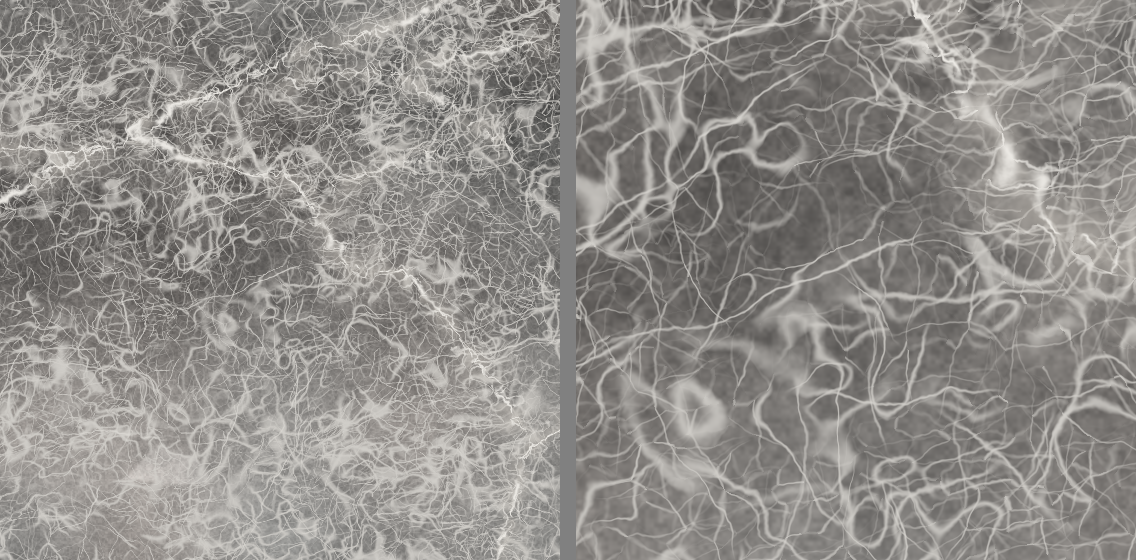
Left: the whole. Right: its middle third, enlarged.
This texture is drawn by a Shadertoy shader. Its source:

```glsl
// Polished grey marble: a cloudy base, darker towards the top, under a fine
// web of warped Voronoi cracks, wandering threads, long hairline fractures,
// and a few bold pale veins that follow jagged paths with lacy fringes.

float hash21(vec2 p) {
    p = fract(p * vec2(123.34, 456.21));
    p += dot(p, p + 45.32);
    return fract(p.x * p.y);
}

vec2 hash22(vec2 p) {
    return vec2(hash21(p), hash21(p + 71.7));
}

float noise(vec2 p) {
    vec2 i = floor(p), f = fract(p);
    f = f * f * (3.0 - 2.0 * f);
    return mix(mix(hash21(i), hash21(i + vec2(1, 0)), f.x),
               mix(hash21(i + vec2(0, 1)), hash21(i + vec2(1, 1)), f.x), f.y);
}

float fbm(vec2 p) {
    float sum = 0.0, amp = 0.5;
    for (int i = 0; i < 5; i++) {
        sum += amp * noise(p);
        p = mat2(1.6, 1.2, -1.2, 1.6) * p + 7.3;
        amp *= 0.5;
    }
    return sum;
}

vec2 fbm2(vec2 p) {
    return vec2(fbm(p), fbm(p + 31.4)) - 0.48;
}

// Soft-edged line of half width w at distance d
float line(float d, float w) {
    return 1.0 - smoothstep(0.0, w + 0.5 / iResolution.y, d);
}

// x: distance to the nearest Voronoi border, y: random value of that border
vec2 cellEdge(vec2 p) {
    vec2 cell = floor(p), f = fract(p), a = vec2(8), b = vec2(9), idA, idB;
    for (int y = -1; y <= 1; y++)
    for (int x = -1; x <= 1; x++) {
        vec2 g = vec2(x, y);
        vec2 r = g + hash22(cell + g) - f;
        if (dot(r, r) < dot(a, a)) { b = a; idB = idA; a = r; idA = cell + g; }
        else if (dot(r, r) < dot(b, b)) { b = r; idB = cell + g; }
    }
    return vec2(dot(0.5 * (a + b), normalize(b - a)), hash21(idA + idB + 0.37));
}

// x: distance to the segment, y: position along it
vec2 segment(vec2 p, vec2 a, vec2 b) {
    float h = clamp(dot(p - a, b - a) / dot(b - a, b - a), 0.0, 1.0);
    return vec2(length(p - mix(a, b, h)), h);
}

// Layers of cracks and threads, coarse to fine, fading in and out in patches
float crackWeb(vec2 p) {
    float clear = 1.0, scale = 7.0;
    for (int i = 0; i < 7; i++) {
        float k = float(i);
        vec2 q = mat2(cos(k), sin(k), -sin(k), cos(k)) * p + 3.7 * k;
        vec2 edge = cellEdge(q * scale * vec2(0.65, 1.3));
        float patchy = smoothstep(0.32, 0.65, noise(q * 5.0 + k) * 0.5 + noise(q * 23.0) * 0.5);
        clear *= 1.0 - 0.85 * line(edge.x / scale, 0.0011) * edge.y * patchy;
        float thread = abs(noise(q * scale * vec2(0.5, 1.0) + 5.0) - 0.5) / scale;
        clear *= 1.0 - 0.8 * line(thread, 0.0011) * smoothstep(0.4, 0.75, noise(q * 14.0 + 2.0));
        scale *= 1.45;
    }
    return 1.0 - clear;
}

// Long fractures, mostly rising gently to the right, some steep
float fractures(vec2 p) {
    float clear = 1.0;
    for (int i = 0; i < 40; i++) {
        vec2 r = hash22(vec2(i, 4.3)), s = hash22(vec2(i, 9.1));
        float angle = s.x < 0.55 ? 0.05 + 0.5 * s.y : 0.9 + 1.3 * s.y;
        vec2 reach = vec2(cos(angle), sin(angle)) * mix(0.1, 0.32, hash21(r));
        vec2 seg = segment(p, r - reach, r + reach);
        float fade = sin(3.14 * seg.y) * smoothstep(0.15, 0.6, noise(p * 26.0 + r * 9.0));
        clear *= 1.0 - fade * (0.7 * line(seg.x, 0.0013) + 0.12 * exp(-seg.x / 0.006));
    }
    return 1.0 - clear;
}

// Distance to the bold veins: a falling one, a rising one, and a corner one
float veinDistance(vec2 p) {
    const vec2 falling[11] = vec2[](vec2(-0.05, 0.75), vec2(0.1, 0.72), vec2(0.25, 0.75),
        vec2(0.34, 0.69), vec2(0.52, 0.69), vec2(0.56, 0.65), vec2(0.63, 0.52),
        vec2(0.72, 0.51), vec2(0.8, 0.41), vec2(0.86, 0.34), vec2(0.91, 0.24));
    const vec2 rising[6] = vec2[](vec2(-0.05, 0.62), vec2(0.12, 0.71), vec2(0.25, 0.76),
        vec2(0.4, 0.83), vec2(0.52, 0.89), vec2(0.9, 1.02));
    const vec2 corner[4] = vec2[](vec2(1.05, 0.29), vec2(0.93, 0.19), vec2(0.91, 0.09), vec2(0.88, -0.05));
    float d = 9.0;
    for (int i = 0; i < 10; i++) d = min(d, segment(p, falling[i], falling[i + 1]).x);
    for (int i = 0; i < 5; i++) d = min(d, segment(p, rising[i], rising[i + 1]).x);
    for (int i = 0; i < 3; i++) d = min(d, segment(p, corner[i], corner[i + 1]).x);
    // Thinner side branches
    d = min(d, segment(p, vec2(0.56, 0.66), vec2(0.78, 0.73)).x + 0.002);
    d = min(d, segment(p, vec2(0.52, 0.85), vec2(0.96, 0.91)).x + 0.002);
    return min(d, segment(p, vec2(0.68, 0.88), vec2(0.92, 0.75)).x + 0.002);
}

void mainImage(out vec4 fragColor, in vec2 fragCoord) {
    vec2 p = fragCoord / iResolution.y;
    vec2 bent = p + 0.06 * fbm2(p * 5.0) + 0.018 * fbm2(p * 30.0);

    // Cloudy stone with mottling and fine grain
    float clouds = fbm(bent * vec2(3.0, 5.0) + 2.0) - 0.48;
    float mottling = fbm(bent * 24.0) - 0.48;
    float grain = noise(p * 190.0) + noise(p * 370.0) - 1.0;
    float tone = mix(0.575, 0.385, smoothstep(0.05, 0.62, p.y));
    tone += 0.24 * clouds + 0.13 * mottling + 0.07 * grain;
    vec3 color = tone * mix(vec3(1.0, 1.0, 0.985), vec3(1.03, 0.99, 0.96), noise(p * 4.0 + 8.0));

    // Pale wedge of reflected light
    vec2 w = p - vec2(0.3, 0.165);
    float wedge = max(max(-w.y - 0.03, w.y + 0.3 * w.x - 0.035), abs(w.x - 0.3 * w.y) + 0.8 * w.y - 0.06);
    color += 0.13 * (1.0 - smoothstep(-0.008, 0.006, wedge + 0.02 * mottling));

    // Hairline cracks
    color = mix(color, vec3(0.82, 0.81, 0.79), crackWeb(bent));
    color = mix(color, vec3(0.86, 0.85, 0.83), fractures(bent));

    // Bold veins: haze, lacy fringe and bright broken core
    vec2 jagged = bent + 0.025 * fbm2(p * 45.0);
    float d = veinDistance(jagged);
    float swell = smoothstep(0.4, 0.85, noise(p * 14.0 + 4.0));
    float haze = 0.6 * exp(-d / 0.024) * smoothstep(0.3, 0.65, fbm(p * 24.0));
    vec2 lace = cellEdge(jagged * 48.0);
    float fringe = line(lace.x / 48.0, 0.0022) * exp(-d / 0.026) * smoothstep(0.0, 0.6, lace.y);
    float core = line(d, mix(0.0018, 0.012, swell)) * smoothstep(0.1, 0.6, noise(p * 70.0));
    color = mix(color, vec3(0.76, 0.74, 0.71), haze);
    color = mix(color, vec3(0.92, 0.91, 0.89), max(fringe, core));

    fragColor = vec4(color, 1.0);
}
```
